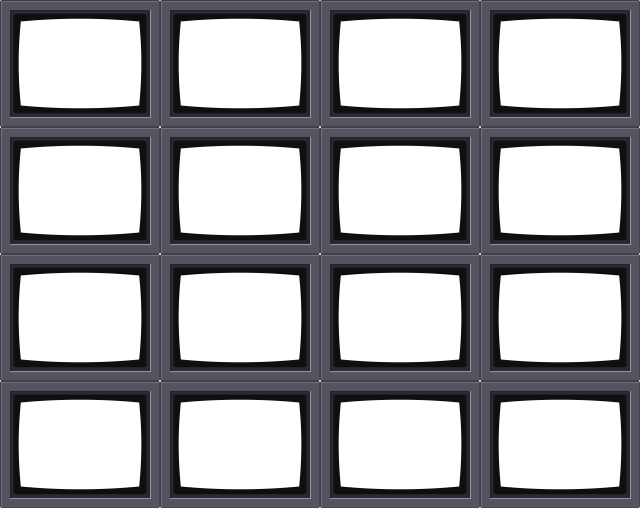
Write a Shadertoy shader that draws this pattern.

```glsl
const vec2 REPEATS = vec2(4.0);
const vec2 CELL_HALF = vec2(96.0, 76.0);
const vec2 OPENING_HALF = vec2(84.0, 64.0);
const vec2 WELL_HALF = vec2(79.6, 59.6);
const vec2 GLASS_HALF = vec2(73.6, 53.6);
const vec2 GLASS_BULGE = vec2(3.0, 3.6);

const vec3 OUTLINE = vec3(0.12, 0.12, 0.14);
const vec3 EDGE_LIGHT = vec3(0.48, 0.48, 0.54);
const vec3 LIP_LIGHT = vec3(0.57, 0.57, 0.63);
const vec3 FRAME = vec3(0.33, 0.33, 0.38);
const vec3 BEVEL = vec3(0.16, 0.16, 0.19);
const vec3 WELL = vec3(0.06, 0.06, 0.07);
const vec3 GLASS = vec3(1.0);

float boxDistance(vec2 p, vec2 halfSize) {
    vec2 d = abs(p) - halfSize;
    return max(d.x, d.y);
}

float roundBoxDistance(vec2 p, vec2 halfSize, float radius) {
    vec2 d = abs(p) - halfSize + radius;
    return length(max(d, 0.0)) + min(max(d.x, d.y), 0.0) - radius;
}

// Box whose four sides bow outward as parabolas
float bulgedBoxDistance(vec2 p, vec2 halfSize, vec2 bulge) {
    vec2 q = p / halfSize;
    vec2 d = abs(p) - halfSize + bulge * q.yx * q.yx;
    return max(d.x, d.y);
}

vec3 paint(vec3 base, vec3 ink, float dist, float pixel) {
    return mix(base, ink, clamp(0.5 - dist / pixel, 0.0, 1.0));
}

// Mitred bevel, a little brighter on the top and bottom faces
vec3 bevelColor(vec2 p, vec2 halfSize, float pixel) {
    vec2 d = abs(p) - halfSize;
    float horizontal = smoothstep(-pixel, pixel, d.y - d.x);
    return BEVEL * mix(0.92, 1.04, horizontal);
}

vec3 monitor(vec2 p, float pixel) {
    // Raised frame, lit from the upper left
    vec2 litHalf = CELL_HALF - 0.8;
    vec3 color = OUTLINE;
    color = paint(color, EDGE_LIGHT, boxDistance(p, litHalf), pixel);
    color = paint(color, FRAME, boxDistance(p - vec2(0.65, -0.65), litHalf - 0.65), pixel);

    // Opening with a lit lower-right lip and a shaded upper-left edge
    color = paint(color, LIP_LIGHT, boxDistance(p - vec2(0.65, -0.65), OPENING_HALF + 0.65), pixel);
    color = paint(color, OUTLINE, boxDistance(p, OPENING_HALF), pixel);
    vec3 bevel = bevelColor(p, OPENING_HALF, pixel);
    color = paint(color, bevel, boxDistance(p - vec2(0.5, -0.5), OPENING_HALF - 0.5), pixel);

    // Dark well and glass
    color = paint(color, WELL, roundBoxDistance(p, WELL_HALF, 3.0), pixel);
    color = paint(color, GLASS, bulgedBoxDistance(p, GLASS_HALF, GLASS_BULGE), pixel);

    // Small gap where four frame corners meet
    vec2 corner = CELL_HALF - abs(p);
    return paint(color, GLASS, (corner.x + corner.y - 1.6) * 0.7071, pixel);
}

void mainImage(out vec4 fragColor, in vec2 fragCoord) {
    vec2 cell = fract(fragCoord / iResolution.xy * REPEATS);
    vec2 p = (cell * 2.0 - 1.0) * CELL_HALF;
    float pixel = 2.0 * CELL_HALF.x * REPEATS.x / iResolution.x;
    fragColor = vec4(monitor(p, pixel), 1.0);
}
```
